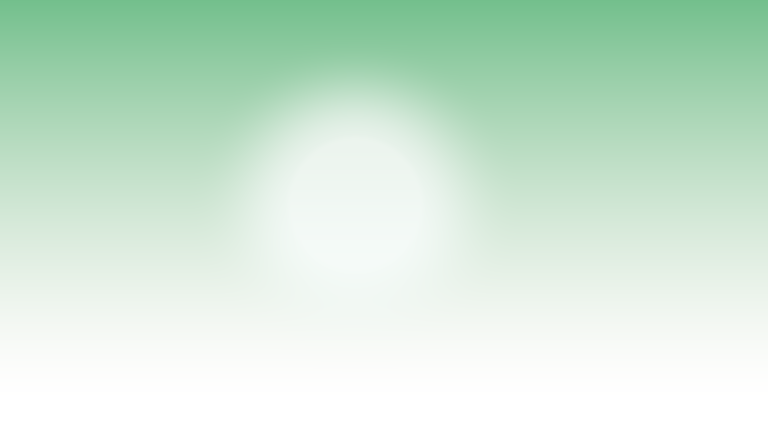
A Shadertoy shader for this background:

```glsl
// A pale disc with a wide soft halo in front of a green-to-white vertical fade.
// The fade is a power curve per channel; the disc and halo are radial
// smoothsteps measured in canvas heights.

vec3 greenFade(float depth) {
    // depth runs from 0 at the top edge to 1 at the bottom edge
    float remaining = clamp(1.0 - depth / 0.93, 0.0, 1.0);
    return 1.0 - vec3(0.55, 0.25, 0.45) * pow(vec3(remaining), vec3(1.5, 1.3, 1.35));
}

float haloStrength(float dist) {
    return pow(1.0 - smoothstep(0.13, 0.40, dist), 1.4);
}

void mainImage(out vec4 fragColor, in vec2 fragCoord) {
    vec2 p = fragCoord / iResolution.y;
    float aspect = iResolution.x / iResolution.y;
    float dist = length(p - vec2(0.463 * aspect, 0.526));

    // Background fade
    vec3 color = greenFade(1.0 - p.y);

    // Halo, slightly brighter towards its lower side
    float lower = 1.0 - smoothstep(0.38, 0.70, p.y);
    vec3 haloColor = mix(vec3(0.915, 0.952, 0.925), vec3(0.957, 0.980, 0.968), lower);
    color = mix(color, haloColor, haloStrength(dist));

    // Disc with a soft rim
    vec3 discColor = mix(vec3(0.924, 0.957, 0.931), vec3(0.960, 0.981, 0.971), lower);
    float disc = 1.0 - smoothstep(0.147, 0.165, dist);
    color = mix(color, discColor, disc);

    fragColor = vec4(color, 1.0);
}
```
